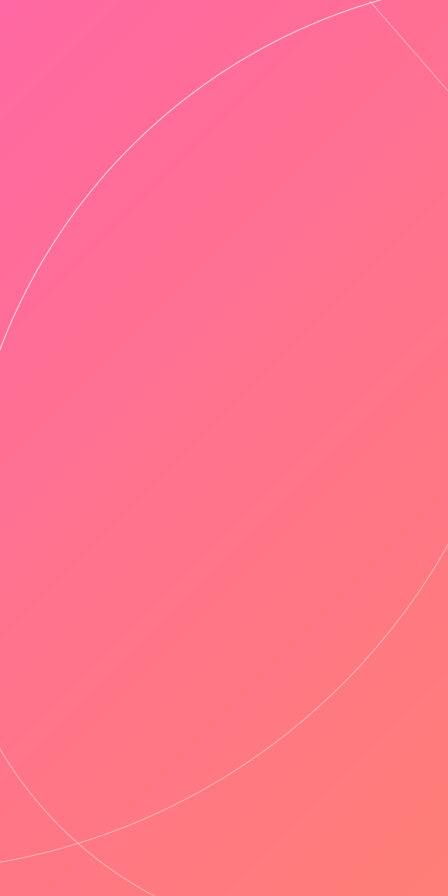
Reproduce this background procedurally as a WebGL 2 fragment shader.

```glsl
#version 300 es
precision highp float;
// Diagonal pink to coral gradient crossed by thin, translucent white arcs.
uniform vec2 u_resolution;
out vec4 fragColor;

// Antialiased coverage of a hairline at a given distance, in canvas widths.
float hairline(float dist) {
    return clamp((0.0013 - abs(dist)) * u_resolution.x + 0.5, 0.0, 1.0);
}

float ring(vec2 p, vec2 center, float radius) {
    return hairline(length(p - center) - radius);
}

float segment(vec2 p, vec2 a, vec2 b) {
    vec2 ab = b - a;
    float along = clamp(dot(p - a, ab) / dot(ab, ab), 0.0, 1.0);
    return hairline(length(p - a - ab * along));
}

void main() {
    // One unit is the canvas width; the canvas is two units tall.
    vec2 p = gl_FragCoord.xy / u_resolution.x;
    float height = u_resolution.y / u_resolution.x;

    // Gradient from the top left to the bottom right, at 45 degrees.
    float t = (p.x + height - p.y) / (1.0 + height);
    vec3 pink = vec3(1.0, 0.407, 0.637);
    vec3 coral = vec3(1.0, 0.495, 0.463);
    vec3 color = mix(pink, coral, t);

    // Bright arc, kept to the upper half.
    float upperArc = ring(p, vec2(1.2005, 0.7656), 1.2835) * step(1.0, p.y);
    color = mix(color, vec3(1.0), 0.62 * upperArc);

    // Wide faint arc sweeping across the bottom.
    float lowerArc = ring(p, vec2(-0.247, 1.484), 1.43);
    color = mix(color, vec3(1.0), 0.36 * lowerArc);

    // Small faint arc, kept to the bottom left corner.
    float cornerArc = ring(p, vec2(0.75, 0.771), 0.871);
    cornerArc *= step(p.x, 0.5) * step(p.y, 0.4);
    color = mix(color, vec3(1.0), 0.36 * cornerArc);

    // Faint stroke descending from the end of the bright arc.
    float stroke = segment(p, vec2(0.826, 1.997), vec2(1.02, 1.774));
    color = mix(color, vec3(1.0), 0.34 * stroke);

    fragColor = vec4(color, 1.0);
}
```
